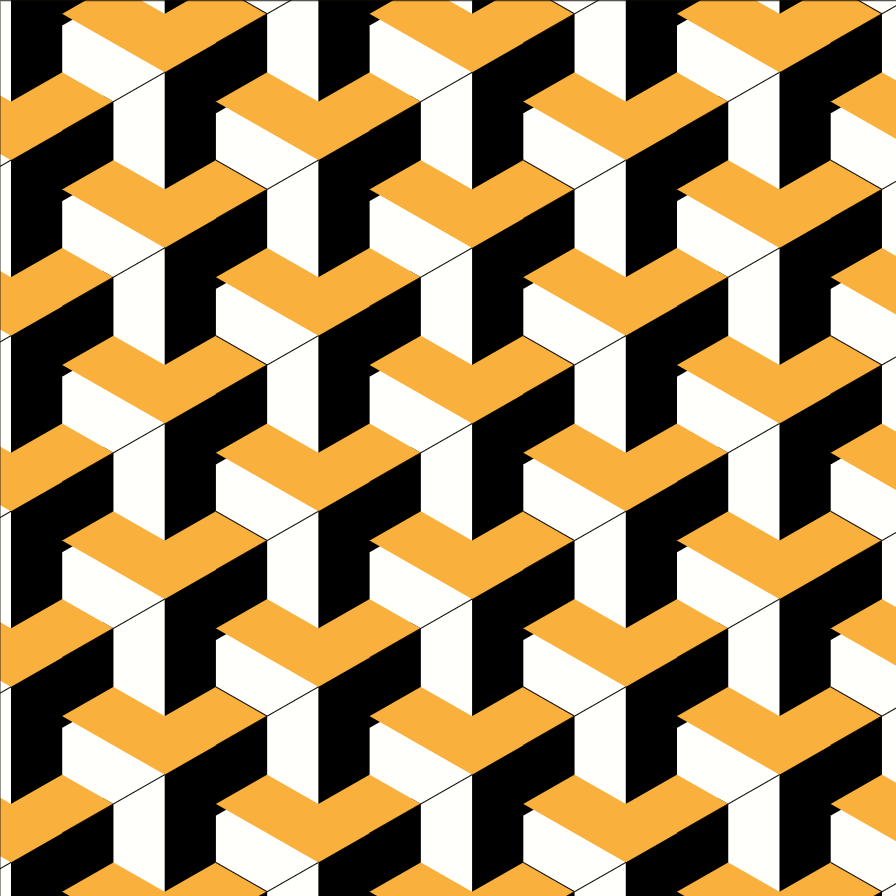
A Shadertoy shader for this pattern:

```glsl
const vec3 WHITE  = vec3(1.0, 1.0, 0.99);
const vec3 BLACK  = vec3(0.0);
const vec3 ORANGE = vec3(0.98, 0.69, 0.24);
const vec3 INK    = vec3(0.07, 0.05, 0.03);

const vec2  UNIT       = vec2(0.05718, 0.03266); // isometric grid step on the canvas
const vec2  FRONT      = vec2(0.1838, 0.7233);   // front corner of the first block
const float PERIOD     = 6.0;                    // grid steps between repeats
const float UNDERLAP   = 0.4;                    // black tucked beneath orange
const float HALF_LINE  = 0.0006;
const float HALF_FRAME = 0.0007;

// Canvas length of one step across a slanted edge
const float SLANT = UNIT.x * UNIT.y / sqrt(UNIT.x * UNIT.x + UNIT.y * UNIT.y);

float coverage(float d, float pixel) {
    return clamp(0.5 - d / pixel, 0.0, 1.0);
}

// Chevron-shaped top face; p.y points down
float topFace(vec2 p) {
    float fall = p.y + abs(p.x);
    float rise = p.y - abs(p.x);
    return SLANT * max(max(fall, -2.0 - fall), -4.0 - rise);
}

// L-shaped right face, extended slightly under the tops around it
float rightFace(vec2 p) {
    float fall = p.y + p.x;
    float rise = p.y - p.x;
    float tall  = max((p.x - 1.0) * UNIT.x, (fall - 4.0 - UNDERLAP) * SLANT);
    float short_ = max((p.x - 2.0) * UNIT.x, (fall - 2.0 - UNDERLAP) * SLANT);
    float upper = SLANT * max(-fall - UNDERLAP, -4.0 - rise);
    return max(max(-p.x * UNIT.x, upper), min(tall, short_));
}

// Hairline between the top and left faces
float frontLine(vec2 p) {
    float ends = UNIT.x * max(p.x, -2.0 - p.x);
    return max(abs(p.y + p.x) * SLANT - HALF_LINE, ends);
}

// Hairline along the back right edge of the top
float backLine(vec2 p) {
    float ends = UNIT.x * max(p.x - 2.0, 1.0 - p.x);
    return max(abs(p.y - p.x + 4.0) * SLANT - HALF_LINE, ends);
}

void mainImage(out vec4 fragColor, in vec2 fragCoord) {
    vec2 uv = fragCoord / iResolution.y;
    float pixel = 1.0 / iResolution.y;
    vec2 grid = (uv - FRONT) / UNIT * vec2(1.0, -1.0);

    // Nearest blocks: two staggered columns, two overlapping rows
    float top = 1.0, right = 1.0, line = 1.0;
    for (int column = 0; column < 2; column++) {
        vec2 fold = vec2(3.0, 3.5);
        vec2 cell = mod(grid - 3.0 * float(column) + fold, PERIOD) - fold;
        for (int row = 0; row < 2; row++) {
            vec2 p = cell + vec2(0.0, PERIOD * float(row));
            top = min(top, topFace(p));
            right = min(right, rightFace(p));
            line = min(line, frontLine(p));
            if (column == 0) line = min(line, backLine(p));
        }
    }

    // Paint faces from back to front, then the hairlines
    vec3 color = mix(WHITE, BLACK, coverage(right, pixel));
    color = mix(color, ORANGE, coverage(top, pixel));
    color = mix(color, INK, coverage(line, pixel));

    // Thin frame on the top and left sides
    float side = min(uv.x, abs(1.0 - uv.y - HALF_FRAME)) - HALF_FRAME;
    color = mix(color, INK, 0.7 * coverage(side, pixel));

    fragColor = vec4(color, 1.0);
}
```
